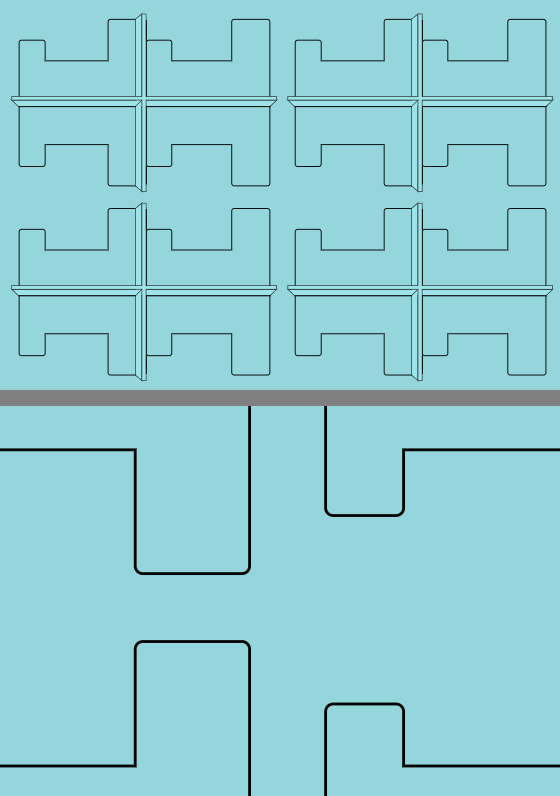
Top: the whole. Bottom: its middle third, enlarged.
Give the GLSL for this pattern, as a Shadertoy shader.

```glsl
// Two by two grid of stepped panels, outlined and crossed by bevelled bars.

const float CANVAS_HEIGHT = 534.0;           // design units from top to bottom
const vec2 TILE_START = vec2(8.0, 11.0);
const vec2 TILE_PERIOD = vec2(378.0, 259.0);
const vec2 TILE_COUNT = vec2(2.0);
const float PANEL_LINE = 1.3;
const float BAR_LINE = 0.75;
const float CORNER = 3.5;
const vec3 GROUND = vec3(0.58, 0.84, 0.86);
const vec3 BAR_FILL = vec3(0.62, 0.89, 0.91);
const vec3 INK = vec3(0.01, 0.02, 0.02);

// Signed distance to a box given by opposite corners, with rounding r
float boxDistance(vec2 p, vec2 lo, vec2 hi, float r) {
    vec2 q = abs(p - 0.5 * (lo + hi)) - 0.5 * (hi - lo) + r;
    return length(max(q, 0.0)) + min(max(q.x, q.y), 0.0) - r;
}

float segmentDistance(vec2 p, vec2 a, vec2 b) {
    vec2 ab = b - a;
    return length(p - a - ab * clamp(dot(p - a, ab) / dot(ab, ab), 0.0, 1.0));
}

// Trapezoid: q.x runs across its depth, q.y is the offset from its middle
float bevelDistance(vec2 q, float halfLength, float depth, float inset) {
    vec2 slant = normalize(vec2(inset, depth));
    float ends = dot(vec2(q.x, abs(q.y) - halfLength), slant);
    return max(max(-q.x, q.x - depth), ends);
}

// Short post, waist and tall post; x holds their four vertical edges
float panelDistance(vec2 p, vec4 x) {
    float shortPost = boxDistance(p, vec2(x.x, 55.0), vec2(x.y, 228.0), CORNER);
    float waist = boxDistance(p, vec2(x.x, 83.3), vec2(x.w, 198.0), 0.0);
    float tallPost = boxDistance(p, vec2(x.z, 26.5), vec2(x.w, 254.5), CORNER);
    return min(shortPost, min(waist, tallPost));
}

float fillCoverage(float d, float pixel) {
    return clamp(0.5 - d / pixel, 0.0, 1.0);
}

// Box filtered line, so thin strokes fade instead of widening
float strokeCoverage(float d, float width, float pixel) {
    return fillCoverage(d - 0.5 * width, pixel) - fillCoverage(d + 0.5 * width, pixel);
}

vec3 drawFace(vec3 color, float d, float pixel) {
    color = mix(color, BAR_FILL, fillCoverage(d, pixel));
    return mix(color, INK, strokeCoverage(d, BAR_LINE, pixel));
}

vec3 drawTile(vec2 p, float pixel) {
    // Panels
    float left = panelDistance(p, vec4(26.2, 61.8, 148.0, 197.0));
    float right = panelDistance(p, vec4(200.4, 235.2, 317.3, 369.5));
    vec3 color = mix(GROUND, INK, strokeCoverage(min(left, right), PANEL_LINE, pixel));

    // Bevels, joined by a mitre
    float upright = bevelDistance(vec2(194.3 - p.x, p.y - 140.5), 121.5, 9.0, 7.5);
    float level = bevelDistance(vec2(p.y - 137.0, p.x - 197.5), 181.5, 9.0, 9.5);
    color = drawFace(color, min(upright, level), pixel);
    float mitre = segmentDistance(p, vec2(185.3, 146.0), vec2(194.3, 137.0));
    color = mix(color, INK, strokeCoverage(mitre, BAR_LINE, pixel));

    // Heavy lower edge of the level bevel
    float lowerEdge = min(segmentDistance(p, vec2(26.0, 146.0), vec2(185.3, 146.0)),
                          segmentDistance(p, vec2(200.0, 146.0), vec2(370.0, 146.0)));
    color = mix(color, INK, strokeCoverage(lowerEdge, PANEL_LINE, pixel));

    // Front faces merge into one cross
    float uprightFace = boxDistance(p, vec2(194.3, 19.2), vec2(200.0, 262.2), 0.0);
    float levelFace = boxDistance(p, vec2(16.2, 132.0), vec2(378.8, 137.0), 0.0);
    color = drawFace(color, min(uprightFace, levelFace), pixel);

    // Dark edge beside the upright, above and below the short post
    float sideEdge = min(segmentDistance(p, vec2(200.4, 28.0), vec2(200.4, 55.0)),
                         segmentDistance(p, vec2(200.4, 228.0), vec2(200.4, 252.0)));
    return mix(color, INK, strokeCoverage(sideEdge, PANEL_LINE, pixel));
}

void mainImage(out vec4 fragColor, in vec2 fragCoord) {
    float pixel = CANVAS_HEIGHT / iResolution.y;
    vec2 p = vec2(fragCoord.x, iResolution.y - fragCoord.y) * pixel;
    vec2 tile = clamp(floor((p - TILE_START) / TILE_PERIOD), vec2(0.0), TILE_COUNT - 1.0);
    fragColor = vec4(drawTile(p - tile * TILE_PERIOD, pixel), 1.0);
}
```
